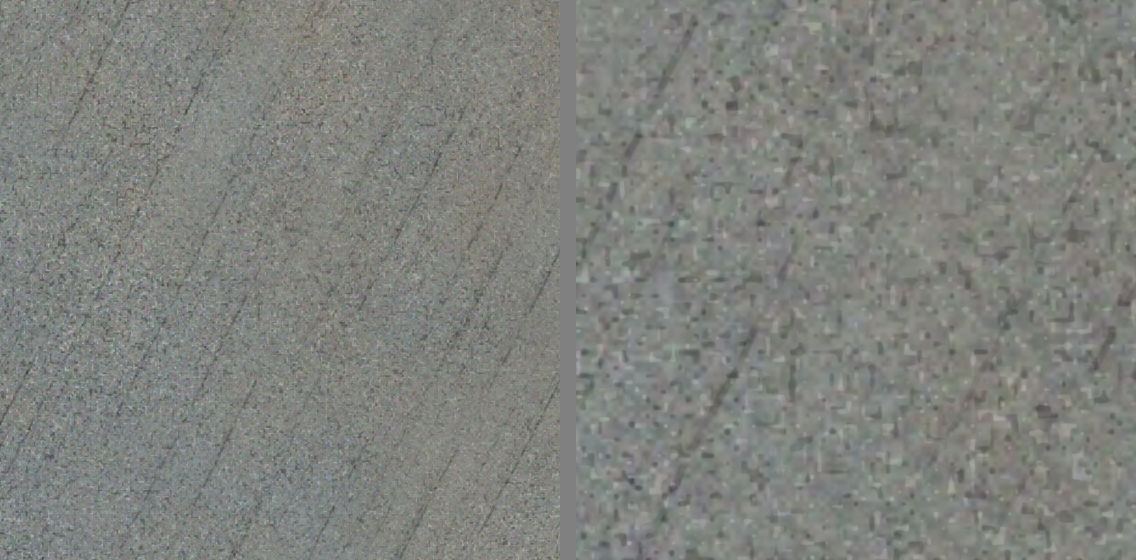
Left: the whole. Right: its middle third, enlarged.
This texture is drawn by a WebGL 1 fragment shader. Its source:

```glsl
precision highp float;
// Grey sandstone: fine speckled grain crossed by thin, broken diagonal seams.
uniform vec2 u_resolution;

float hash(vec2 p) {
  vec3 q = fract(p.xyx * vec3(0.1031, 0.1030, 0.0973));
  q += dot(q, q.yzx + 33.33);
  return fract((q.x + q.y) * q.z);
}

float noise(vec2 p) {
  vec2 cell = floor(p), f = fract(p);
  f = f * f * (3.0 - 2.0 * f);
  return mix(mix(hash(cell), hash(cell + vec2(1.0, 0.0)), f.x),
             mix(hash(cell + vec2(0.0, 1.0)), hash(cell + 1.0), f.x), f.y);
}

float fbm(vec2 p) {
  float sum = 0.0, weight = 0.5;
  for (int i = 0; i < 4; i++) {
    sum += weight * noise(p);
    p = mat2(1.6, 1.2, -1.2, 1.6) * p + 17.3;
    weight *= 0.5;
  }
  return sum / 0.9375;
}

// Darkness of jittered parallel seams; x runs across them, y along them.
float seams(vec2 q, float count, float width, float seed) {
  float id = floor(q.x * count);
  float center = (id + 0.2 + 0.6 * hash(vec2(id + 50.0, seed))) / count;
  float d = q.x - center + 0.003 * (noise(vec2(q.y * 45.0, id + seed)) - 0.5);
  float run = smoothstep(0.3, 0.65, noise(vec2(q.y * 5.0 + 40.0, id * 3.7 + seed + 90.0)));
  float chips = smoothstep(0.15, 0.7, noise(vec2(q.y * 110.0 + 200.0, id * 5.3 + seed + 90.0)));
  float core = 1.0 - smoothstep(width * 0.3, width, abs(d));
  float shade = exp(-abs(d) / (width * (d < 0.0 ? 4.0 : 1.5)));
  return run * (core * chips + 0.3 * shade);
}

void main() {
  vec2 p = gl_FragCoord.xy / u_resolution.y;

  // Slightly bent frame aligned with the bedding
  vec2 q = vec2(dot(p, vec2(0.88, -0.475)), dot(p, vec2(0.475, 0.88)));
  q.x += 0.018 * (noise(p * 2.3 + 8.0) - 0.5) + 0.012 * q.y * q.y;

  // Broad tone: soft patches and long streaks
  float patches = fbm(p * 5.0 + 3.0) - 0.5;
  float streaks = noise(q * vec2(26.0, 2.5) + 60.0) - 0.5;
  float tone = 0.517 + 0.045 * patches + 0.02 * streaks;

  // Grain is roughest toward the lower left and in scattered patches
  float rough = 0.85 + 0.3 * (1.0 - p.x) + 0.9 * (fbm(q * vec2(9.0, 4.0) + 30.0) - 0.5);
  float fine = noise(p * 300.0) - 0.5;
  float medium = noise(p * 165.0 + 71.0) - 0.5;
  float pits = smoothstep(0.66, 0.95, noise(p * 210.0 + 33.0));
  float glints = smoothstep(0.7, 0.95, noise(p * 230.0 + 140.0));
  tone += rough * (0.085 * fine + 0.065 * medium - 0.1 * pits + 0.085 * glints);

  // Seams, strongest first
  tone -= 0.085 * seams(q, 10.0, 0.0036, 11.0);
  tone -= 0.045 * seams(q + 0.03, 19.0, 0.0028, 27.0);

  // Cool lower left, warm upper right, with mottled colour
  float warmth = 0.011 * (p.x + p.y - 0.9) + 0.028 * (fbm(p * 7.0 + 44.0) - 0.5);
  vec3 color = tone + vec3(-0.004, 0.006, -0.010) + warmth * vec3(1.0, 0.0, -1.1);
  vec3 mottle = vec3(noise(p * 120.0 + 5.0), noise(p * 120.0 + 205.0),
                     noise(p * 120.0 + 405.0)) - 0.5;
  color += rough * 0.038 * (mottle - dot(mottle, vec3(0.333)));

  gl_FragColor = vec4(clamp(color, 0.0, 1.0), 1.0);
}
```
